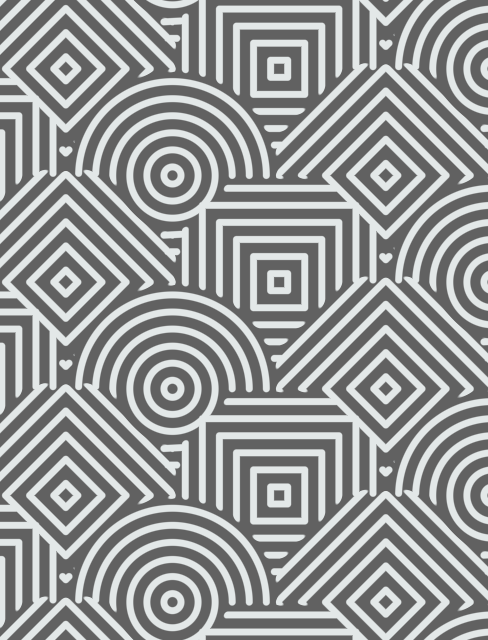
Give the GLSL for this pattern, as a Shadertoy shader.

```glsl
// Interlocking line ornament: concentric diamonds, circles and squares in staggered columns.
// Each lower figure trims the outer rings of the ones above it, and trimmed lines get round caps.
// Cells are one unit wide; the three figures alternate by column, and each column repeats every two cells.

#define CELLS_DOWN 6.0
#define ORIGIN vec2(0.617, 0.645)
#define RING_STEP 0.16
#define RING_COUNT 6.0
#define HALF_LINE 0.0325
#define REACH vec2(1.0, 1.02)
#define LOWER_LIMIT 0.66
#define CORE_RADIUS 0.4
#define CORE_GAP 0.13
#define GROUND vec3(0.38)
#define LINE_COLOR vec3(0.89, 0.91, 0.91)

const int DIAMOND = 0, CIRCLE = 1, SQUARE = 2;

int figureKind(float column) {
    return int(mod(column + 0.5, 3.0));
}

vec2 turn45(vec2 p) {
    return vec2(p.x + p.y, p.y - p.x) * 0.70710678;
}

// Radius of the concentric outline through p
float ringRadius(vec2 p, int kind) {
    if (kind == CIRCLE) return length(p);
    if (kind == DIAMOND) p = turn45(p);
    return max(abs(p.x), abs(p.y));
}

// Distance to one outline, with rounded outer corners
float outline(vec2 p, int kind, float radius) {
    if (kind == CIRCLE) return abs(length(p) - radius);
    if (kind == DIAMOND) p = turn45(p);
    vec2 q = abs(p) - radius;
    return abs(length(max(q, 0.0)) + min(max(q.x, q.y), 0.0));
}

float segment(vec2 p, vec2 a, vec2 b) {
    vec2 ab = b - a;
    return length(p - a - ab * clamp(dot(p - a, ab) / dot(ab, ab), 0.0, 1.0));
}

// Negative inside the area a figure claims from those behind it
float territory(vec2 p, int kind) {
    vec2 box = abs(p) - REACH;
    return max(ringRadius(p, kind) - 1.0, max(box.x, box.y));
}

// Small marks under each figure: heart or short dashes
float filler(vec2 p, int kind) {
    if (kind == DIAMOND)
        return segment(vec2(abs(p.x), p.y), vec2(0.0, 0.79), vec2(0.03, 0.76));
    float d = segment(p, vec2(-0.045, 0.715), vec2(0.04, 0.715));
    if (kind == CIRCLE)
        d = min(d, segment(p, vec2(-0.08, 0.56), vec2(0.11, 0.55)));
    return d;
}

// Distance to the visible lines of the figure centred on a cell
float figure(vec2 p, float column) {
    int kind = figureKind(column);
    float ring = clamp(floor(ringRadius(p, kind) / RING_STEP), 0.0, RING_COUNT - 1.0);
    float d = outline(p, kind, (ring + 0.5) * RING_STEP);
    float coreRings = kind == SQUARE ? 2.0 : 3.0;

    if (ring >= coreRings) {
        // Room left before the line is cut; negative past its end
        vec2 inside = REACH - abs(p);
        float room = min(min(inside.x, inside.y), LOWER_LIMIT - p.y);
        room = min(room, territory(p - vec2(0.0, 2.0), kind));
        for (float side = -1.0; side < 2.0; side += 2.0) {
            int neighbor = figureKind(column + side);
            room = min(room, territory(p - vec2(side, 1.0), neighbor));
            // The outermost ring also yields to the cores above
            if (ring > RING_COUNT - 1.5 && neighbor != SQUARE) {
                float core = CORE_RADIUS + (neighbor == CIRCLE ? CORE_GAP : 0.0);
                room = min(room, ringRadius(p - vec2(side, -1.0), neighbor) - core);
            }
        }
        d = length(vec2(d, min(room, 0.0)));
    }
    return min(d, filler(p, kind));
}

void mainImage(out vec4 fragColor, in vec2 fragCoord) {
    float pixel = CELLS_DOWN / iResolution.y;
    vec2 p = vec2(fragCoord.x, iResolution.y - fragCoord.y) * pixel - ORIGIN;
    vec2 base = floor(p);

    // Nearest line among the staggered figures around this point
    float d = 10.0;
    for (float x = -1.0; x < 2.5; x++) {
        for (float y = -1.0; y < 2.5; y++) {
            vec2 cell = base + vec2(x, y);
            if (mod(cell.x + cell.y, 2.0) < 0.5)
                d = min(d, figure(p - cell, cell.x));
        }
    }

    float ink = 1.0 - smoothstep(-0.8 * pixel, 0.8 * pixel, d - HALF_LINE);
    fragColor = vec4(mix(GROUND, LINE_COLOR, ink), 1.0);
}
```
